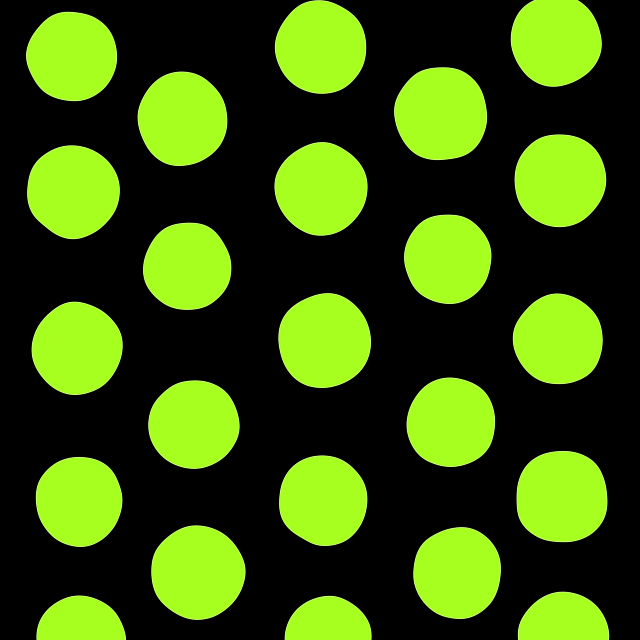
A Shadertoy shader for this pattern:

```glsl
// Staggered columns of hand-cut lime dots on black, each slightly uneven.
#define DOT_COLOR vec3(0.65, 1.00, 0.12)
#define RIM_COLOR vec3(0.82, 1.00, 0.52)
#define GROUND_COLOR vec3(0.0)
#define COLUMNS 5
#define ROWS 5
#define PITCH vec2(0.1915, 0.231)
#define FIRST_DOT vec2(0.117, 0.001)
#define RADIUS 0.0702
#define SIZE_VARIATION 0.0025
#define OUTLINE_WOBBLE 0.006
#define JITTER 0.004
#define RIM_WIDTH 0.0012

// Random vector in -1..1
vec2 hash2(vec2 p) {
    vec2 k = vec2(dot(p, vec2(127.1, 311.7)), dot(p, vec2(269.5, 183.3)));
    return 2.0 * fract(sin(k) * 43758.55) - 1.0;
}

float gradientNoise(vec2 p) {
    vec2 cell = floor(p), f = p - cell;
    vec2 u = f * f * f * (f * (f * 6.0 - 15.0) + 10.0);
    vec2 e = vec2(0.0, 1.0);
    float a = dot(hash2(cell), f);
    float b = dot(hash2(cell + e.yx), f - e.yx);
    float c = dot(hash2(cell + e.xy), f - e.xy);
    float d = dot(hash2(cell + e.yy), f - e.yy);
    return mix(mix(a, b, u.x), mix(c, d, u.x), u.y);
}

// Centre of a dot: half-drop grid with drifting columns and rows
vec2 dotCenter(float column, float row) {
    float odd = mod(column, 2.0);
    vec2 c = FIRST_DOT + PITCH * vec2(column, row + 0.5 * odd);
    float drift = 0.011 * cos(1.9 * (column - 2.6));
    float lean = -mix(0.010, 0.030, odd) * (c.y - 0.5);
    float bunching = -0.013 * sin(6.98 * c.y);
    float tilt = 0.03 * (c.x - 0.5) * c.y;
    vec2 jitter = JITTER * hash2(vec2(column, row) + 3.7);
    return c + vec2(drift + lean, bunching + tilt) + jitter;
}

// Distance to a round blob whose radius varies smoothly with direction
float blobDistance(vec2 q, vec2 id) {
    q.y *= 0.98;
    float len = length(q);
    vec2 dir = q / max(len, 1e-5);
    float radius = RADIUS + SIZE_VARIATION * hash2(id + 11.3).x;
    radius += OUTLINE_WOBBLE * gradientNoise(dir * 1.1 + id * 7.3 + 20.4);
    return len - radius;
}

void mainImage(out vec4 fragColor, in vec2 fragCoord) {
    vec2 uv = fragCoord / iResolution.y;
    float pixel = 1.0 / iResolution.y;

    // Nearest dot; odd columns hold one dot fewer
    float d = 1.0;
    for (int i = 0; i < COLUMNS; i++) {
        for (int j = 0; j < ROWS - i % 2; j++) {
            vec2 id = vec2(i, j);
            d = min(d, blobDistance(uv - dotCenter(id.x, id.y), id));
        }
    }

    // Flat fill with a thin pale rim
    float fill = smoothstep(0.6 * pixel, -0.6 * pixel, d);
    float rim = smoothstep(-RIM_WIDTH - 0.5 * pixel, -RIM_WIDTH + 0.5 * pixel, d);
    vec3 color = mix(DOT_COLOR, RIM_COLOR, rim);
    fragColor = vec4(mix(GROUND_COLOR, color, fill), 1.0);
}
```
